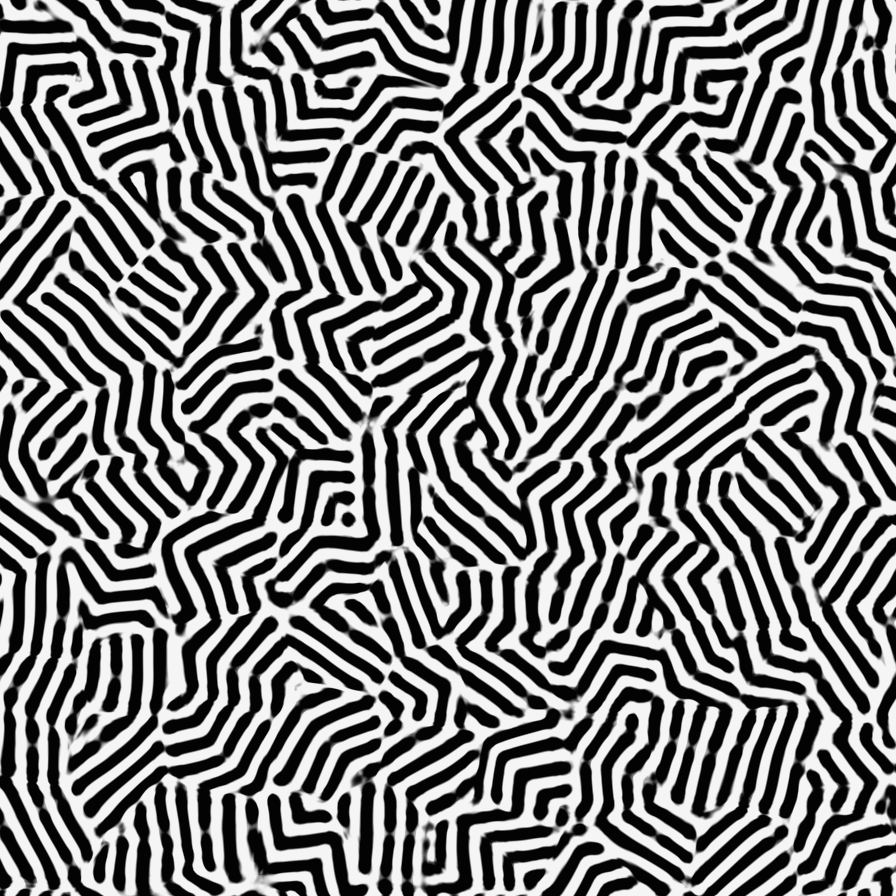
A WebGL 2 fragment shader for this pattern:

```glsl
#version 300 es
precision highp float;

uniform vec2 u_resolution;
out vec4 outColor;

const float PERIOD = 0.0243;
const float PATCHES = 10.0;

vec2 hash2(vec2 c) {
    uvec2 v = uvec2(ivec2(c)) * 1664525u + 1013904223u;
    for (int i = 0; i < 2; i++) {
        v.x += v.y * 1664525u;
        v.y += v.x * 1664525u;
        v ^= v >> 16u;
    }
    return vec2(v & 65535u) / 65535.0;
}

float cornerGradient(vec2 cell, vec2 offset) {
    float angle = 6.2832 * hash2(cell + 300.0).x;
    return dot(vec2(cos(angle), sin(angle)), offset);
}

float gradientNoise(vec2 p) {
    vec2 i = floor(p), f = p - i, e = vec2(1.0, 0.0);
    vec2 s = f * f * f * (f * (f * 6.0 - 15.0) + 10.0);
    return mix(mix(cornerGradient(i, f), cornerGradient(i + e.xy, f - e.xy), s.x),
               mix(cornerGradient(i + e.yx, f - e.yx), cornerGradient(i + 1.0, f - 1.0), s.x), s.y);
}

// Jittered centre of a patch, in canvas units
vec2 patchCentre(vec2 cell) {
    return (cell + 0.08 + 0.84 * hash2(cell)) / PATCHES;
}

// Zigzag stripes of one patch, with some of them broken at the folds
float stripes(vec2 q, vec2 cell, float bend, float armWidth, float phase) {
    float fold = round(q.x / armWidth);
    float u = abs(q.x - fold * armWidth);
    float zigzag = mod(fold, 2.0) < 0.5 ? u : armWidth - u;
    float s = (q.y * cos(bend) - zigzag * sin(bend)) / PERIOD + phase;
    float wave = cos(6.2832 * s);
    if (hash2(cell * 64.0 + vec2(round(s), fold)).x < 0.42) {
        float along = u / (0.0048 * cos(bend));
        wave -= 1.9 * max(wave, 0.0) * exp(-along * along);
    }
    return wave;
}

// Sample positions of the filter: a centre, an inner and an outer ring
vec2 ringOffset(int k) {
    if (k == 0) return vec2(0.0);
    float angle = k < 7 ? float(k) * 1.0472 : float(k) * 0.5236;
    return PERIOD * (k < 7 ? 0.25 : 0.6) * vec2(cos(angle), sin(angle));
}

// Mosaic of striped patches, band-passed so that gaps and strokes even out
float strokeField(vec2 p) {
    vec2 home = floor(p * PATCHES);
    float nearest = 1e3;
    for (int k = 0; k < 25; k++) {
        vec2 c = home + vec2(k % 5, k / 5) - 2.0;
        nearest = min(nearest, distance(p, patchCentre(c)));
    }

    float waves[19], weights[19], squares[19];
    for (int k = 0; k < 19; k++) waves[k] = weights[k] = squares[k] = 0.0;
    for (int n = 0; n < 25; n++) {
        vec2 cell = home + vec2(n % 5, n / 5) - 2.0;
        vec2 centre = patchCentre(cell);
        if (distance(p, centre) > nearest + 0.042) continue;

        // Strokes lean around vertical, some patches bend into chevrons
        vec2 style = hash2(cell + 500.0), shape = hash2(cell + 900.0);
        float turn = 1.57 + 2.4 * (style.y - 0.5);
        float bend = style.x > 0.4 ? (0.3 + 0.45 * shape.x) * sign(shape.y - 0.5) : 0.0;
        float armWidth = 0.045 + 0.03 * fract(shape.y * 7.0);
        mat2 frame = mat2(cos(turn), sin(turn), -sin(turn), cos(turn));

        for (int k = 0; k < 19; k++) {
            vec2 q = p + ringOffset(k) - centre;
            float w = exp((nearest - length(q)) / 0.0024);
            waves[k] += w * stripes(q * frame, cell, bend, armWidth, fract(style.x * 9.0));
            weights[k] += w;
            squares[k] += w * w;
        }
    }

    // Borders between patches push the field down to part the strokes
    float total = 0.0;
    for (int k = 0; k < 19; k++) {
        float border = 1.0 - squares[k] / (weights[k] * weights[k]);
        float value = waves[k] / weights[k] - 2.0 * border;
        total += value * (k == 0 ? 0.4 : k < 7 ? 0.1 : -1.0 / 12.0);
    }
    return total;
}

void main() {
    vec2 p = gl_FragCoord.xy / min(u_resolution.x, u_resolution.y);
    vec2 wobble = vec2(gradientNoise(p * 15.0), gradientNoise(p * 15.0 + 40.0));
    float field = strokeField(p + 0.007 * wobble);
    vec3 ink = vec3(0.01), paper = vec3(0.96);
    outColor = vec4(mix(paper, ink, smoothstep(-0.42, 0.3, field)), 1.0);
}
```
